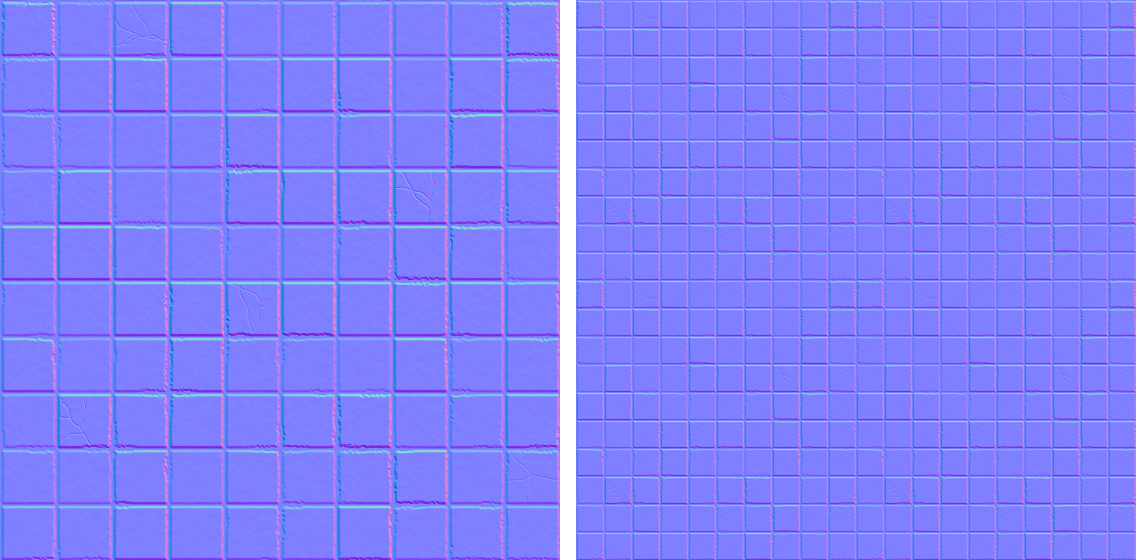
Left: one tile. Right: repeated 2 by 2.
Give the GLSL for this texture map, as a Shadertoy shader.

```glsl
// Tangent-space normal map of a ten by ten grid of worn square tiles.
// A wrapping height field (bevelled tiles, chipped rims, cracks, fine grain)
// is differentiated and its unit normal is encoded as colour.

const float TILES = 10.0;
const vec2 SEAM_SHIFT = vec2(-0.015, 0.02);
const float SEAM_HALF = 0.005;
const float BEVEL = 0.055;
const float SLOPE_STEP = 0.01;

float hash(vec2 cell) {
    uvec2 q = uvec2(ivec2(cell)) * uvec2(1597334673u, 3812015801u);
    uint n = (q.x ^ q.y) * 1597334673u;
    n = (n ^ (n >> 15)) * 2246822519u;
    n ^= n >> 13;
    return float(n >> 8) / 16777216.0;
}

// Value noise that repeats after a whole number of cells.
float noise(vec2 p, vec2 period) {
    vec2 i = floor(p);
    vec2 f = p - i;
    f = f * f * (3.0 - 2.0 * f);
    vec2 a = mod(i, period);
    vec2 b = mod(i + 1.0, period);
    return mix(mix(hash(a), hash(vec2(b.x, a.y)), f.x),
               mix(hash(vec2(a.x, b.y)), hash(b), f.x), f.y);
}

// Noise with a given number of cells per tile.
float tileNoise(vec2 p, float cells) {
    return noise(p * cells, vec2(TILES * cells));
}

float bevel(float edgeDistance) {
    return smoothstep(SEAM_HALF, SEAM_HALF + BEVEL, edgeDistance);
}

// Raised square whose rim is nibbled by noise, most on its right side.
float tileShape(vec2 f, vec2 p) {
    float worn = smoothstep(0.6, 0.8, tileNoise(p + 3.3, 2.0));
    float nibble = tileNoise(p, 24.0);
    float chip = nibble * mix(0.004, 0.038, worn);
    float ragged = chip + 0.014 * tileNoise(p + 5.7, 18.0);
    return bevel(f.x - chip) * bevel(1.0 - f.x - ragged)
         * bevel(f.y - chip) * bevel(1.0 - f.y - chip);
}

// One bent main fracture with branches that stop against it.
float cracks(vec2 f, vec2 p, vec2 id) {
    float bend = 0.14 * (tileNoise(p, 4.0) - 0.5)
               + 0.025 * (tileNoise(p, 18.0) - 0.5);
    float startAngle = 6.2832 * hash(id + 31.0);
    float side = 0.0;
    float groove = 0.0;
    for (int i = 0; i < 4; i++) {
        float k = float(i);
        vec2 centre = 0.25 + 0.5 * vec2(hash(id + 50.0 + 17.0 * k),
                                        hash(id + 150.0 + 23.0 * k));
        float angle = startAngle + 1.25 * k;
        float d = dot(f - centre, vec2(cos(angle), sin(angle))) + bend;
        float line = 1.0 - smoothstep(0.0, 0.022, abs(d));
        if (i == 0) side = d;
        else line *= smoothstep(-0.01, 0.01, i % 2 == 0 ? side : -side);
        groove = max(groove, line);
    }
    return groove;
}

// Fine pits and faint diagonal scratches.
float grain(vec2 p) {
    vec2 diagonal = vec2(p.x + p.y, p.y - p.x) * vec2(3.0, 9.0);
    return 0.0028 * noise(diagonal, TILES * vec2(3.0, 9.0))
         + 0.0022 * tileNoise(p, 11.0)
         + 0.0013 * tileNoise(p, 27.0);
}

bool isCracked(vec2 id) {
    ivec2 n = ivec2(id);
    return (n.x + 8 * n.y + 2) % 19 == 0;
}

// Height in units of one tile.
float height(vec2 p) {
    vec2 id = mod(floor(p), TILES);
    vec2 f = fract(p);
    float rise = mix(0.014, 0.044, hash(id + 200.0));
    float shape = tileShape(f, p);
    float h = rise * shape + grain(p);
    if (isCracked(id)) {
        float depth = mix(0.004, 0.008, hash(id + 300.0));
        h -= depth * shape * cracks(f, p, id);
    }
    return h;
}

vec3 surfaceNormal(vec2 p) {
    vec2 e = vec2(SLOPE_STEP, 0.0);
    vec2 slope = vec2(height(p + e.xy) - height(p - e.xy),
                      height(p + e.yx) - height(p - e.yx)) / (2.0 * SLOPE_STEP);
    return normalize(vec3(-slope, 1.0));
}

void mainImage(out vec4 fragColor, in vec2 fragCoord) {
    vec2 p = fragCoord / iResolution.xy * TILES + SEAM_SHIFT;
    fragColor = vec4(0.5 + 0.5 * surfaceNormal(p), 1.0);
}
```
